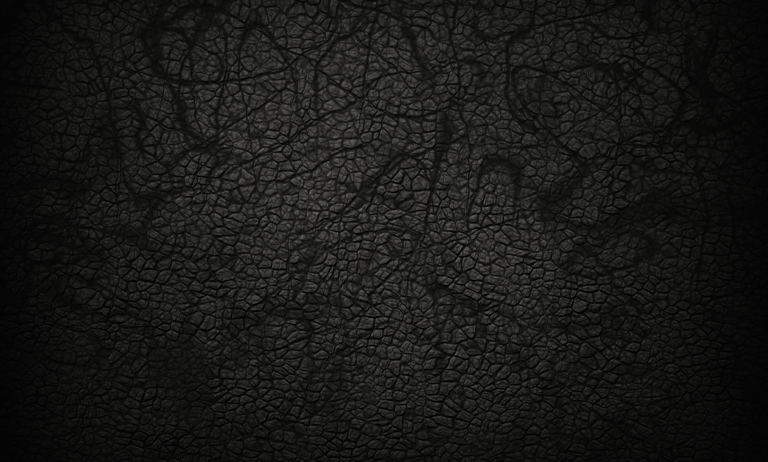
Reproduce this texture procedurally as a WebGL 2 fragment shader.

```glsl
#version 300 es
precision highp float;
// Black grained leather: warped cellular creases at two sizes, crossed by
// long wandering wrinkles, form a height field. It is shaded by its depth and
// by a light from above, under a soft pool of light with dark borders.

#define CELLS vec2(37.0, 51.0)   // grain cells per canvas height
#define CREASE_WIDTH 0.30        // in cell units
#define WRINKLE_WIDTH 0.045      // in noise units
#define WRINKLE_LAYERS 6
#define LIGHT_STEP vec2(-0.0012, 0.0042)
#define LIGHT_CENTER vec2(0.49, 0.64)
#define LIGHT_FALLOFF vec2(5.4, 2.1)
#define BRIGHTNESS 0.235
#define GRAIN 0.42
#define TINT vec3(1.0, 0.99, 0.95)

uniform vec2 u_resolution;
out vec4 fragColor;

vec2 hash2(vec2 p) {
    vec3 q = fract(p.xyx * vec3(0.1031, 0.1030, 0.0973));
    q += dot(q, q.yzx + 33.33);
    return fract((q.xx + q.yz) * q.zy);
}

float noise(vec2 p) {
    vec2 cell = floor(p), f = fract(p);
    f = f * f * (3.0 - 2.0 * f);
    float low = mix(hash2(cell).x, hash2(cell + vec2(1, 0)).x, f.x);
    float high = mix(hash2(cell + vec2(0, 1)).x, hash2(cell + vec2(1, 1)).x, f.x);
    return mix(low, high, f.y);
}

vec2 noise2(vec2 p) {
    return vec2(noise(p), noise(p + vec2(37.2, 91.7))) - 0.5;
}

mat2 rotation(float angle) {
    float c = cos(angle), s = sin(angle);
    return mat2(c, s, -s, c);
}

// Gap between the two nearest cell centres: zero along the cell borders
float cellEdge(vec2 p) {
    vec2 base = floor(p);
    float nearest = 9.0, second = 9.0;
    for (int y = -1; y <= 1; y++)
    for (int x = -1; x <= 1; x++) {
        vec2 id = base + vec2(x, y);
        float d = length(id + 0.5 + 0.92 * (hash2(id) - 0.5) - p);
        second = min(second, max(nearest, d));
        nearest = min(nearest, d);
    }
    return second - nearest;
}

float crease(vec2 p, float width) {
    return 1.0 - smoothstep(0.02, width, cellEdge(p));
}

// Long thin wrinkles along the middle level of stretched noise
float wrinkles(vec2 p) {
    float depth = 0.0;
    for (int i = 0; i < WRINKLE_LAYERS; i++) {
        float k = float(i);
        vec2 q = rotation(k * 1.13 + 0.35) * p * vec2(3.2, 10.5) + k * 17.3;
        float line = 1.0 - smoothstep(0.0, WRINKLE_WIDTH, abs(noise(q) - 0.5));
        float presence = smoothstep(0.3, 0.65, noise(p * 5.0 + k * 8.7));
        depth = max(depth, line * presence);
    }
    return depth;
}

float leatherHeight(vec2 p) {
    vec2 w = p + 0.022 * noise2(p * 13.0) + 0.007 * noise2(p * 55.0);
    // Cells grow flatter toward the bottom
    vec2 cells = w * CELLS - vec2(0.0, 5.0 * w.y * w.y);
    cells = rotation(0.16) * cells;
    float strength = mix(0.45, 0.95, noise(p * 21.0 + 4.0));
    float coarse = crease(cells, CREASE_WIDTH) * strength;
    float fine = crease(cells * 1.83 + 19.0, 0.34) * 0.38;
    float folds = wrinkles(w) * mix(0.5, 0.88, smoothstep(0.1, 0.8, p.y));
    return (1.0 - coarse) * (1.0 - fine) * (1.0 - folds);
}

void main() {
    vec2 uv = gl_FragCoord.xy / u_resolution;
    vec2 p = gl_FragCoord.xy / u_resolution.y;

    // Depth and slope of the surface
    float h = leatherHeight(p);
    float slope = h - leatherHeight(p + LIGHT_STEP);
    float relief = slope * mix(0.62, 0.28, smoothstep(0.1, 0.85, uv.y));
    float tone = mix(0.26, 1.05, h) + relief;

    // Fine pores and uneven sheen
    float pores = noise(p * 165.0) * 0.6 + noise(p * 290.0 + 7.0) * 0.4;
    tone *= 1.0 + GRAIN * (pores - 0.5) * 2.0;
    tone *= 0.86 + 0.28 * noise(p * 4.5 + 2.0);

    // Pool of light, darker at the borders
    vec2 offset = uv - LIGHT_CENTER;
    float pool = exp(-dot(offset * offset, LIGHT_FALLOFF));
    vec2 border = smoothstep(vec2(-0.06), vec2(0.12), min(uv, 1.0 - uv));
    pool *= border.x * mix(0.7, 1.0, border.y);

    vec3 color = TINT * (0.012 + BRIGHTNESS * pool * max(tone, 0.0));
    fragColor = vec4(color, 1.0);
}
```
